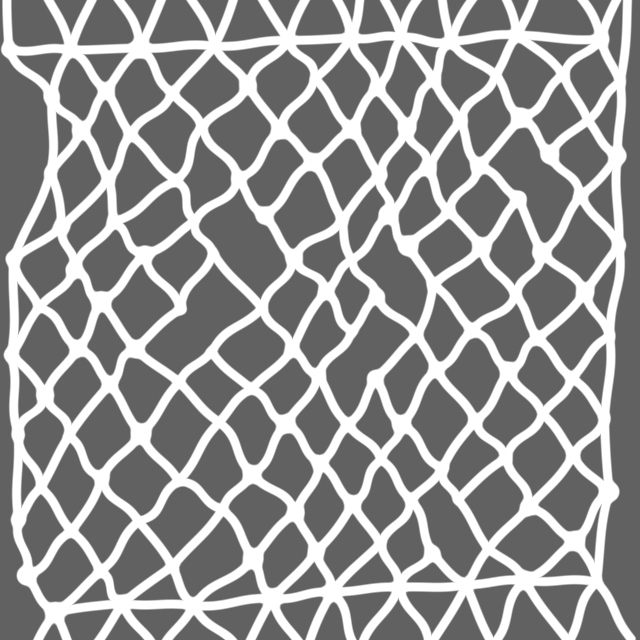
A WebGL 1 fragment shader for this pattern:

```glsl
precision highp float;
// A hand-knotted white net on flat grey: a sheared, hung diamond lattice with
// border ropes. Knots sit on a warped, jittered grid; bent strands join each
// knot to the two below it, a few strands are torn, and edges are soft.

#define COLUMNS 9.0        // diamonds across
#define ROWS 13.0          // half-diamond rows between top and bottom rope
#define STRAND 0.0070      // half width of a strand
#define KNOT_MIN 0.0065
#define KNOT_MAX 0.0165
#define JITTER 0.026       // knot displacement
#define BEND 0.010         // strand curvature
#define TORN 0.025         // share of missing strands
#define SOFT 0.0017        // half width of the edge blur
#define ROPE_COLOR vec3(1.0)
#define GROUND_COLOR vec3(0.38)

const float PI = 3.14159;

uniform vec2 u_resolution;

vec2 hash2(vec2 p) {
  vec3 q = fract((p.xyx * 2.0 + 57.0) * vec3(0.1031, 0.1030, 0.0973));
  q += dot(q, q.yzx + 33.33);
  return fract((q.xx + q.yz) * q.zy);
}

// Left and right ends of a lattice row.
vec2 rowSpan(float row) {
  float left = 0.068 - 0.052 * smoothstep(3.0, 5.0, row)
             - 0.033 * smoothstep(11.0, 13.0, row);
  return vec2(left, 0.980 - 0.003 * row);
}

// Columns crowd together right of the middle.
float crowding(float col) {
  return 0.021 * sin(PI * col / COLUMNS) * sin(0.9 * (col - 2.3));
}

// Lattice (column, row) to canvas, y pointing down.
vec2 knotPosition(vec2 id) {
  vec2 span = rowSpan(id.y);
  float across = id.x / COLUMNS;
  float overhang = 0.055 * min(id.y, 0.0) + 0.025 * max(id.y - ROWS, 0.0);
  vec2 pos = vec2(mix(span.x, span.y, across) + crowding(id.x),
                  0.074 + 0.0681 * id.y - (0.020 + 0.0026 * id.y) * across + overhang);
  float onRope = step(id.y, 0.5) + step(ROWS - 0.5, id.y);
  return pos + (hash2(id) - 0.5) * JITTER * vec2(1.0, 1.0 - 0.5 * onRope);
}

// Approximate inverse, without jitter.
vec2 latticeAt(vec2 p) {
  float row = (p.y - 0.074 + 0.020 * p.x) / (0.0681 - 0.0026 * p.x);
  vec2 span = rowSpan(row);
  float scale = COLUMNS / (span.y - span.x);
  float col = (p.x - span.x) * scale;
  return vec2(col - crowding(col) * scale, row);
}

// The net leans: its top left and bottom left corners are offset.
bool insideNet(vec2 id) {
  float first = max(0.0, 1.0 - 0.5 * abs(id.y - ROWS));
  if (abs(id.y) < 0.5) first = -0.5;
  float last = COLUMNS + 0.5 * step(ROWS + 0.5, id.y);
  return id.x > first - 0.1 && id.x < last + 0.1;
}

// Distance to a bowed, slightly S-shaped strand between two knots.
float strand(vec2 p, vec2 idA, vec2 idB, float amount) {
  vec2 a = knotPosition(idA);
  vec2 ab = knotPosition(idB) - a;
  vec2 bend = (hash2(idA * 1.5 + idB * 3.5) - 0.5) * BEND * amount;
  float h = clamp(dot(p - a, ab) / dot(ab, ab), 0.0, 1.0);
  float offset = bend.x * sin(PI * h) + bend.y * sin(2.0 * PI * h);
  return length(p - a - ab * h - vec2(-ab.y, ab.x) / length(ab) * offset);
}

void main() {
  vec2 p = gl_FragCoord.xy / u_resolution;
  p.y = 1.0 - p.y;
  vec2 cell = latticeAt(p);
  float line = 1.0;
  float knot = 1.0;

  // Mesh, knots, and the top and bottom ropes.
  for (int j = -1; j <= 1; j++) {
    float row = floor(cell.y) + float(j);
    float shift = 0.5 - 0.5 * mod(row, 2.0);
    for (int i = -1; i <= 1; i++) {
      vec2 id = vec2(floor(cell.x - shift + 0.5) + float(i) + shift, row);
      if (row < -1.5 || row > ROWS + 0.5 || !insideNet(id)) continue;
      vec2 size = hash2(id + 31.0);
      knot = min(knot, length(p - knotPosition(id)) - mix(KNOT_MIN, KNOT_MAX, size.x));
      for (int s = 0; s < 2; s++) {
        vec2 next = id + vec2(float(s) - 0.5, 1.0);
        bool torn = row > 0.5 && row < ROWS - 1.5 && id.x > 0.6 && id.x < COLUMNS - 0.6
                 && hash2(id + next * 2.5).y < TORN;
        if (!torn && insideNet(next) && (row > -0.5 || next.x > 0.0))
          line = min(line, strand(p, id, next, 1.0));
      }
      vec2 beside = id + vec2(1.0, 0.0);
      if ((abs(row) < 0.5 || abs(row - ROWS) < 0.5) && insideNet(beside))
        line = min(line, strand(p, id, beside, 0.5));
    }
  }

  // Side ropes.
  for (int k = 0; k < 7; k++) {
    vec2 top = vec2(0.0, 2.0 * float(k) - 1.0);
    vec2 right = top + vec2(COLUMNS, 0.0);
    line = min(line, strand(p, right, right + vec2(0.0, 2.0), 0.7));
    if (k == 0) top = vec2(-0.5, -2.0);
    if (k < 6) line = min(line, strand(p, top, top + vec2(0.0, 2.0), 0.7));
  }

  // Blend knots into strands, then soften the outline.
  float blend = max(0.006 - abs(line - STRAND - knot), 0.0);
  float d = min(line - STRAND, knot) - blend * blend / 0.024;
  float soft = max(SOFT, 0.7 / u_resolution.y);
  gl_FragColor = vec4(mix(ROPE_COLOR, GROUND_COLOR, smoothstep(-soft, soft, d)), 1.0);
}
```
